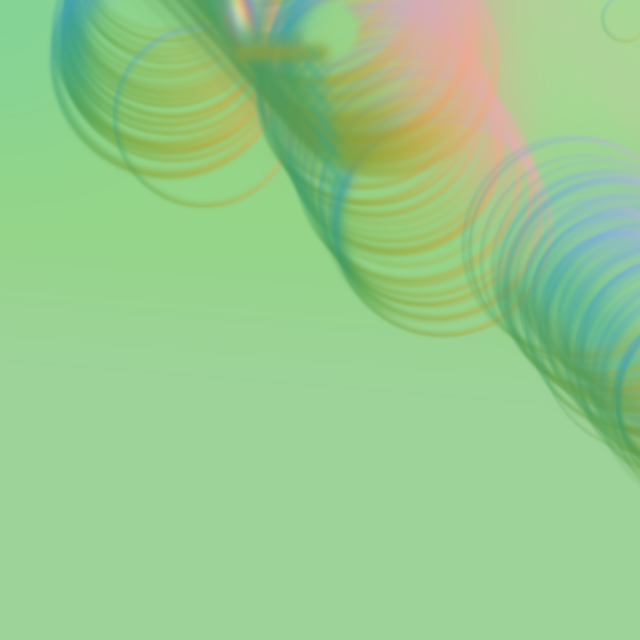
This texture map is drawn by a Shadertoy shader. Its source:

```glsl
// Soft coils of translucent rings, tinted by direction, drifting across a pale green field.
#define FIELD_LOW vec3(0.615, 0.825, 0.60)
#define FIELD_MID vec3(0.58, 0.835, 0.535)
#define FIELD_LEFT vec3(0.52, 0.83, 0.59)
#define FIELD_RIGHT vec3(0.655, 0.845, 0.58)
#define PINK vec3(0.91, 0.66, 0.60)
#define LAVENDER vec3(0.56, 0.72, 0.83)
#define DARK_GREEN vec3(0.33, 0.59, 0.34)
#define TEAL vec3(0.24, 0.66, 0.53)
#define OLIVE vec3(0.56, 0.62, 0.24)
#define RING_GREEN 0.65
#define TINT 0.37
#define JITTER 0.016

float hash(float n) {
    return fract(sin(n * 127.1) * 43758.5453);
}

float glow(vec2 p, vec2 center, vec2 size) {
    vec2 d = (p - center) / size;
    return exp(-dot(d, d));
}

// Soft stroke along a straight segment.
float band(vec2 p, vec2 a, vec2 b, float width) {
    vec2 d = b - a;
    float t = clamp(dot(p - a, d) / dot(d, d), 0.0, 1.0);
    float r = length(p - a - d * t) / width;
    return exp(-r * r);
}

// Red follows the horizontal normal and blue the vertical one.
vec3 ringColor(vec2 n) {
    return vec3(0.60 + TINT * n.x, RING_GREEN + 0.03 * (n.x + n.y), 0.53 + TINT * n.y);
}

// The outside edge is crisp while the inside fades slowly.
float ringStroke(float len, float radius, float width) {
    float edge = (len - radius) / width;
    return exp(-edge * edge * (edge > 0.0 ? 2.2 : 0.8));
}

void ring(inout vec3 col, vec2 p, vec2 center, float radius, float width, float alpha) {
    vec2 d = p - center;
    float len = length(d);
    col = mix(col, ringColor(d / max(len, 0.001)), alpha * ringStroke(len, radius, width));
}

// Part of a ring that faces the given direction.
void crescent(inout vec3 col, vec2 p, vec3 c, float width, vec2 facing, float alpha) {
    vec2 n = normalize(p - c.xy + 0.0001);
    ring(col, p, c.xy, c.z, width, alpha * smoothstep(0.2, 0.9, dot(n, normalize(facing))));
}

// Sweep a ring from a to b; z holds the radius.
void coil(inout vec3 col, vec2 p, vec3 a, vec3 b, int count, float width, float alpha, float seed) {
    for (int i = 0; i < count; i++) {
        float k = float(i) + seed;
        float t = (float(i) + 0.5 * hash(k + 7.3)) / float(count - 1);
        vec3 c = mix(a, b, min(t, 1.0));
        c += JITTER * (vec3(hash(k), hash(k + 31.7), hash(k + 63.1)) - 0.5);
        ring(col, p, c.xy, c.z, width * mix(0.7, 1.3, hash(k + 5.9)),
             alpha * mix(0.3, 1.0, hash(k + 91.3)));
    }
}

vec3 field(vec2 p) {
    vec3 col = mix(FIELD_LOW, FIELD_MID, smoothstep(0.40, 0.70, p.y + 0.08 * p.x));
    col = mix(col, FIELD_LEFT, smoothstep(0.6, 1.0, p.y) * smoothstep(0.35, 0.0, p.x));
    col = mix(col, FIELD_RIGHT, smoothstep(0.6, 0.9, p.y) * smoothstep(0.45, 0.85, p.x));
    // Faint warm diagonal streak in the upper right corner.
    float streak = band(p, vec2(0.84, 1.02), vec2(1.02, 0.82), 0.045);
    return mix(col, vec3(0.71, 0.81, 0.62), 0.5 * streak);
}

void mainImage(out vec4 fragColor, in vec2 fragCoord) {
    vec2 p = fragCoord / iResolution.xy;
    vec3 col = field(p);

    // Upper left coil, its blue rim and loose ring.
    coil(col, p, vec3(0.262, 1.08, 0.135), vec3(0.267, 0.904, 0.178), 23, 0.0075, 0.45, 3.0);
    crescent(col, p, vec3(0.267, 0.92, 0.155), 0.022, vec2(-1.0, 0.35), 0.6);
    ring(col, p, vec2(0.319, 0.818), 0.140, 0.006, 0.35);

    // Sparse middle coil with a teal strand.
    coil(col, p, vec3(0.565, 0.87, 0.168), vec3(0.690, 0.650, 0.171), 19, 0.0065, 0.45, 41.0);
    crescent(col, p, vec3(0.690, 0.655, 0.165), 0.013, vec2(-1.0, 0.1), 0.6);

    // Dense diagonal coil with rose haze over its right side.
    coil(col, p, vec3(0.378, 1.182, 0.170), vec3(0.599, 0.902, 0.171), 38, 0.010, 0.36, 127.0);
    col = mix(col, PINK, 0.72 * glow(p, vec2(0.70, 0.94), vec2(0.095, 0.15)));
    col = mix(col, PINK, 0.40 * glow(p, vec2(0.775, 0.77), vec2(0.05, 0.10)));
    col = mix(col, vec3(0.80, 0.67, 0.80), 0.6 * glow(p, vec2(0.65, 1.0), vec2(0.08, 0.06)));
    crescent(col, p, vec3(0.585, 0.905, 0.150), 0.035, vec2(-0.1, -1.0), 0.55);
    col = mix(col, OLIVE, 0.6 * glow(p, vec2(0.54, 0.80), vec2(0.075, 0.06)));

    // Pale opening with its blue rim, then the dark strands below it.
    float opening = smoothstep(0.056, 0.034, length(p - vec2(0.515, 0.952)));
    col = mix(col, field(p), 0.9 * opening);
    crescent(col, p, vec3(0.570, 0.920, 0.125), 0.022, vec2(-1.0, 0.3), 0.75);
    float strands = 0.8 + 0.2 * sin(230.0 * (p.x + 0.9 * p.y));
    col = mix(col, DARK_GREEN, 0.7 * strands * band(p, vec2(0.25, 1.03), vec2(0.50, 0.775), 0.032));
    col = mix(col, OLIVE, 0.7 * band(p, vec2(0.38, 0.918), vec2(0.50, 0.918), 0.015));
    col = mix(col, TEAL, 0.5 * strands * band(p, vec2(0.485, 0.91), vec2(0.525, 0.71), 0.018));

    // Lower right coils: cool haze above, tangled dark strands below.
    col = mix(col, LAVENDER, 0.5 * glow(p, vec2(0.97, 0.645), vec2(0.12, 0.08)));
    col = mix(col, TEAL, 0.45 * band(p, vec2(0.87, 0.55), vec2(1.02, 0.39), 0.055));
    coil(col, p, vec3(0.900, 0.622, 0.168), vec3(1.120, 0.362, 0.166), 24, 0.006, 0.36, 211.0);
    coil(col, p, vec3(0.930, 0.565, 0.125), vec3(1.110, 0.380, 0.140), 15, 0.006, 0.45, 307.0);
    col = mix(col, DARK_GREEN, 0.45 * band(p, vec2(0.80, 0.54), vec2(1.02, 0.32), 0.027));

    // Small iridescent patch and a faint ring along the top edge.
    vec3 iridescent = vec3(0.80, 0.72, 0.70) + 0.15 * sin(150.0 * (p.x + 0.35 * p.y) + vec3(0.0, 1.2, 2.6));
    col = mix(col, iridescent, 0.85 * glow(p, vec2(0.378, 0.985), vec2(0.024, 0.042)));
    ring(col, p, vec2(0.977, 0.971), 0.036, 0.004, 0.2);

    fragColor = vec4(col, 1.0);
}
```
